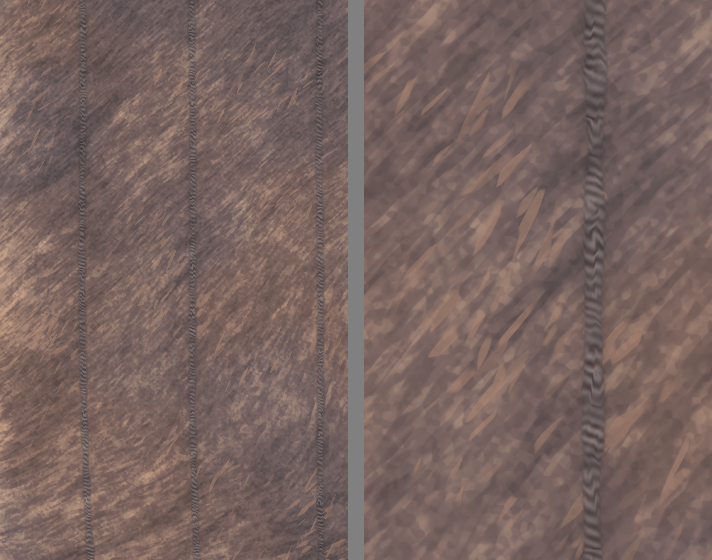
Left: the whole. Right: its middle third, enlarged.
Write a Shadertoy shader that draws this texture.

```glsl
float hash(vec2 cell) {
    return fract(sin(dot(cell, vec2(127.1, 311.7))) * 43758.55);
}

// Cellular noise: x = smoothly blended cell value, y = distance to cell border
vec2 cells(vec2 p) {
    vec2 base = floor(p);
    float total = 0.0, weights = 0.0, nearest = 9.0, second = 9.0;
    for (int j = -1; j <= 1; j++)
    for (int i = -1; i <= 1; i++) {
        vec2 cell = base + vec2(i, j);
        vec2 offset = cell + vec2(hash(cell), hash(cell + 57.3)) - p;
        float d2 = dot(offset, offset);
        float weight = exp(-9.0 * d2);
        total += weight * hash(cell + 19.7);
        weights += weight;
        second = min(second, max(nearest, d2));
        nearest = min(nearest, d2);
    }
    return vec2(total / weights, sqrt(second) - sqrt(nearest));
}

float segmentDistance(vec2 p, vec2 a, vec2 b) {
    vec2 ab = b - a;
    return length(p - a - ab * clamp(dot(p - a, ab) / dot(ab, ab), 0.0, 1.0));
}

// Coordinates along and across the slanted grain, flatter near the hem
vec2 grainSpace(vec2 p) {
    float slope = 0.38 + 0.5 * smoothstep(0.0, 0.6, p.y);
    return vec2(0.8 * p.x + 0.6 * p.y, p.y - slope * p.x);
}

float wrinkleHeight(vec2 p) {
    vec2 g = grainSpace(p);
    return cells(g * vec2(9.0, 17.0) + 3.0).x + 0.5 * cells(g * vec2(24.0, 42.0)).x;
}

vec3 clothColour(float tone) {
    vec3 c = mix(vec3(0.34, 0.29, 0.29), vec3(0.485, 0.40, 0.385), clamp(tone * 2.0, 0.0, 1.0));
    return mix(c, vec3(0.75, 0.62, 0.53), clamp(tone * 2.0 - 1.0, 0.0, 1.0));
}

void mainImage(out vec4 fragColor, in vec2 fragCoord) {
    vec2 uv = fragCoord / iResolution.xy;
    vec2 p = fragCoord / iResolution.y;
    float aspect = iResolution.x / iResolution.y;
    float pixel = 1.0 / iResolution.y;

    // Slightly bent grain
    vec2 bent = p + 0.003 * vec2(sin(p.y * 19.0 + 3.0 * p.x), sin(p.x * 27.0 + 5.0 * p.y));
    vec2 g = grainSpace(bent);
    float cloud = cells(g * vec2(3.5, 7.0) + 7.0).x;
    float patches = cells(bent * vec2(11.0, 9.0) + 31.0).x;
    float streak = cells(g * vec2(14.0, 50.0)).x;
    float fibre = cells(g * vec2(55.0, 210.0)).x;
    float speck = cells(p * 230.0).x;
    float mottle = cells(bent * 75.0 + 5.0).x;

    float tone = 0.42 + 0.30 * (cloud - 0.5) + 0.18 * (patches - 0.5) + 0.20 * (streak - 0.5)
               + 0.32 * (fibre - 0.5) + 0.22 * (speck - 0.5) + 0.13 * (mottle - 0.5);

    // Wear: pale left edge and hem, darker middle, rubbed diagonal
    tone += 0.30 * exp(-uv.x * 13.0) * (0.3 + patches);
    tone += 0.16 * (1.0 - smoothstep(0.04, 0.36, uv.y)) * cloud;
    tone -= 0.10 * exp(-6.0 * dot(uv - vec2(0.42, 0.5), uv - vec2(0.42, 0.5)));
    float rubbed = smoothstep(0.24, 0.4, uv.x) * (1.0 - smoothstep(0.45, 0.62, uv.x));
    tone += 0.16 * rubbed * streak * exp(-pow((g.y - 0.47) / 0.03, 2.0));

    // Wrinkles lit from the upper left
    float relief = wrinkleHeight(bent) - wrinkleHeight(bent + vec2(-0.003, 0.005));
    tone += 0.40 * relief * (0.4 + patches);
    float crease = 1.0 - smoothstep(0.0, 0.06, cells(g * vec2(8.0, 18.0) + 11.0).y);
    tone -= 0.11 * crease * smoothstep(0.4, 0.7, patches);

    // Long folds fanning out above the hem
    float hem = 1.0 - smoothstep(0.08, 0.28, uv.y);
    float fold = sin(g.y * 95.0 + 2.0 * sin(g.x * 9.0) + 3.0 * cloud);
    tone += hem * (0.05 * fold - 0.18 * smoothstep(0.8, 1.0, -fold) * patches);
    float cornerFold = segmentDistance(bent, vec2(-0.02, 0.04), vec2(0.11, 0.08));
    tone -= 0.35 * exp(-cornerFold * 190.0);
    float counterFold = segmentDistance(bent, vec2(0.373, 0.69), vec2(0.547, 0.53));
    tone += 0.10 * exp(-pow(counterFold / 0.01, 2.0));

    vec3 colour = clothColour(tone);

    // Blue-grey wax in some areas, rust in others
    float rust = cells(bent * 6.0 + 47.0).x - 0.5;
    colour += rust * vec3(0.035, 0.0, -0.03);

    // Sparse hairline scuffs, along the grain and steeper
    float along = smoothstep(0.8, 0.95, cells(g * vec2(45.0, 190.0) + 23.0).x);
    float steep = smoothstep(0.84, 0.96, cells(vec2(p.x - 0.45 * p.y, p.y) * vec2(200.0, 40.0)).x);
    float scuff = max(along, steep) * smoothstep(0.45, 0.75, cells(bent * 9.0 + 71.0).x);
    colour = mix(colour, vec3(0.67, 0.52, 0.44), 0.55 * scuff);

    // Three stitched seams, drifting right toward the hem
    for (int i = 0; i < 3; i++) {
        float n = float(i);
        float centre = 0.237 + 0.291 * n + 0.025 * n * n;
        centre += 0.024 / (1.0 + n) * pow(1.0 - uv.y, 6.0);
        centre += 0.002 * sin(uv.y * 9.0 + n * 2.0);
        float d = (uv.x - centre) * aspect;
        float halfWidth = 0.0058 + 0.0008 * sin(uv.y * 61.0 + n) + 0.002 * (mottle - 0.5);
        float strip = 1.0 - smoothstep(halfWidth - 1.5 * pixel, halfWidth + 1.5 * pixel, abs(d));

        // Uneven slanted stitches pucker the strip
        float jitter = cells(vec2(d * 160.0 + n * 9.0, uv.y * 70.0)).x - 0.5;
        float row = (uv.y + 0.35 * d) * 142.0 + 0.3 * sin(uv.y * 83.0 + n * 4.0) + 0.9 * jitter;
        float strength = 0.3 + 0.7 * cells(vec2(n * 5.0 + d * 60.0, uv.y * 95.0)).x;
        float ridge = sin(row * 6.28318) * strength;

        colour *= 1.0 - 0.07 * exp(-abs(d) * 70.0);
        vec3 seamColour = vec3(0.385, 0.345, 0.35) + 0.14 * (tone - 0.4);
        colour = mix(colour, seamColour, 0.75 * strip);
        colour += ridge * (0.075 * strip + 0.025 * exp(-abs(d) * 130.0));
        float edge = exp(-pow((abs(d) - halfWidth) / 0.0016, 2.0));
        colour -= 0.04 * edge * (0.5 + ridge);
    }

    fragColor = vec4(clamp(colour, 0.0, 1.0), 1.0);
}
```
